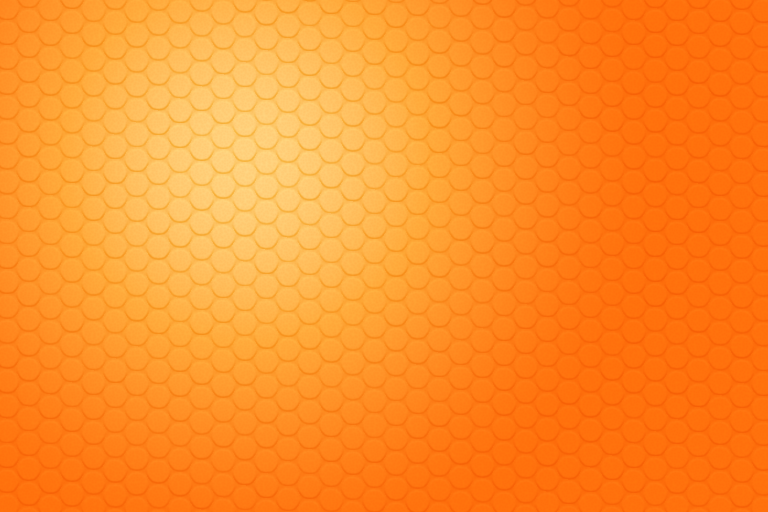
A Shadertoy shader for this background:

```glsl
const float COLUMN_PITCH = 0.0422;   // canvas heights
const float ROW_PITCH = 0.0486;
const vec2 LATTICE_ANCHOR = vec2(0.5625, 0.609);
const float ROW_DRIFT = 0.02;
const float RIM_RADIUS = 0.0226;
const float RIM_WIDTH = 0.0021;
const float ROUNDNESS = 0.75;
const vec2 GLOW_CENTER = vec2(0.48, 0.69);
const float GLOW_RADIUS = 0.825;
const vec3 DEEP_ORANGE = vec3(1.0, 0.443, 0.05);
const vec3 AMBER = vec3(1.0, 0.67, 0.235);
const vec3 PALE_GOLD = vec3(1.0, 0.82, 0.49);
const vec3 CREASE_TINT = vec3(0.965, 0.84, 0.42);
const float GRAIN_SCALE = 190.0;
const float GRAIN_AMOUNT = 0.045;

float hash(vec2 p) {
    p = fract(p * vec2(0.1031, 0.1137));
    p += dot(p, p.yx + 33.33);
    return fract((p.x + p.y) * p.x * 17.0);
}

// Distance to the nearest scattered point
float cellular(vec2 p) {
    vec2 base = floor(p);
    float nearest = 2.0;
    for (int y = -1; y <= 1; y++)
    for (int x = -1; x <= 1; x++) {
        vec2 cell = base + vec2(x, y);
        vec2 point = cell + vec2(hash(cell), hash(cell + 71.7));
        nearest = min(nearest, length(p - point));
    }
    return nearest;
}

// Offset from the nearest cell centre (xy) and the cell index (zw)
vec4 hexCell(vec2 p) {
    vec2 period = vec2(2.0 * COLUMN_PITCH, ROW_PITCH);
    vec2 evenIndex = round(p / period);
    vec2 oddIndex = floor(p / period) + 0.5;
    vec2 toEven = p - evenIndex * period;
    vec2 toOdd = p - oddIndex * period;
    return dot(toEven, toEven) < dot(toOdd, toOdd)
        ? vec4(toEven, evenIndex * 2.0) : vec4(toOdd, oddIndex * 2.0);
}

float roundedHex(vec2 p) {
    vec2 q = abs(p);
    float hex = max(q.y, dot(q, vec2(0.866, 0.5)));
    return mix(hex, length(p), ROUNDNESS) - RIM_RADIUS;
}

vec3 glowColor(vec2 p) {
    float glow = 1.0 - smoothstep(0.0, GLOW_RADIUS, length(p - GLOW_CENTER));
    vec3 color = mix(DEEP_ORANGE, AMBER, min(glow / 0.6, 1.0));
    return mix(color, PALE_GOLD, max(glow - 0.6, 0.0) / 0.4);
}

void mainImage(out vec4 fragColor, in vec2 fragCoord) {
    vec2 uv = fragCoord / iResolution.y;
    vec3 color = glowColor(uv);

    // Upright columns whose rows drift gently downward
    vec2 p = uv - LATTICE_ANCHOR;
    p.y += ROW_DRIFT * p.x;
    vec4 cell = hexCell(p);
    float d = roundedHex(cell.xy);

    // Soft rim, heavier underneath, uneven from cell to cell
    float width = max(RIM_WIDTH, 0.7 / iResolution.y);
    float rim = exp(-d * d / (width * width));
    float below = smoothstep(0.25, -0.8, cell.y / RIM_RADIUS);
    float wear = mix(0.75, 1.0, hash(cell.zw + 200.0));
    float crease = rim * mix(0.1, 0.9, below) * wear;
    float gap = smoothstep(-0.001, 0.004, d) * 0.25;
    color *= mix(vec3(1.0), CREASE_TINT, min(crease + gap, 1.0));

    // Light on the upper lip
    float lip = exp(-pow((d + 0.0025) / 0.0025, 2.0));
    color += vec3(0.0, 0.02, 0.016) * lip * smoothstep(0.0, 0.02, cell.y);

    // Fine mottled surface
    float grain = cellular(uv * GRAIN_SCALE) - 0.45;
    color *= 1.0 + GRAIN_AMOUNT * grain * vec3(0.1, 1.0, 2.0);
    fragColor = vec4(clamp(color, 0.0, 1.0), 1.0);
}
```
